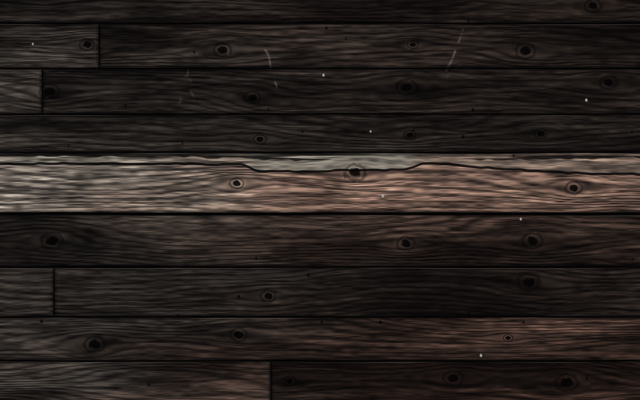
Reproduce this texture procedurally as a WebGL 2 fragment shader.

```glsl
#version 300 es
precision highp float;

uniform vec2 u_resolution;
out vec4 fragColor;

const int PLANKS = 9;
const float PLANK_EDGE[10] = float[](-0.01, 0.098, 0.208, 0.333, 0.467, 0.619, 0.715, 0.829, 0.942, 1.06);
const float PLANK_TONE[9] = float[](0.19, 0.29, 0.15, 0.24, 0.52, 0.21, 0.19, 0.18, 0.18);
const float PLANK_RUST[9] = float[](0.85, 0.75, 0.35, 0.6, 0.55, 0.15, 0.3, 0.35, 0.4);
const float BUTT_JOINT[9] = float[](0.677, -1.0, 0.135, -1.0, -1.0, -1.0, 0.106, 0.248, -1.0);
const int PALE_PLANK = 4;
const float GAP = 0.0017;
const float WIDE_GAP = 0.0045;
const float KNOT_CELL = 0.4;
const float KNOT_CHANCE = 0.6;
const float RING_DENSITY = 66.0;
const float SPECK_CELL = 0.14;
const int SCRATCHES = 8;
const vec3 GREY_WOOD = vec3(1.0, 0.93, 0.85);
const vec3 RUST_WOOD = vec3(1.08, 0.76, 0.63);
const vec3 SILVER_WOOD = vec3(0.47, 0.46, 0.42);
const vec3 SHADOW = vec3(0.014, 0.009, 0.010);
const vec3 PALE_SPECK = vec3(0.68, 0.68, 0.64);

float hash(vec2 p) {
    vec3 q = fract(p.xyx * 0.1031);
    q += dot(q, q.yzx + 33.33);
    return fract((q.x + q.y) * q.z);
}

float noise(vec2 p) {
    vec2 i = floor(p), f = fract(p);
    f = f * f * (3.0 - 2.0 * f);
    return mix(mix(hash(i), hash(i + vec2(1, 0)), f.x),
               mix(hash(i + vec2(0, 1)), hash(i + vec2(1, 1)), f.x), f.y);
}

float segment(vec2 p, vec2 a, vec2 b) {
    vec2 ab = b - a;
    return length(p - a - ab * clamp(dot(p - a, ab) / dot(ab, ab), 0.0, 1.0));
}

// Knots part the grain: x is the bent height, y the darkness
vec2 knots(vec2 p, int plank) {
    float bent = p.y, dark = 0.0;
    for (int i = -1; i <= 1; i++) {
        vec2 id = vec2(floor(p.x / KNOT_CELL) + float(i), float(plank) * 7.0 + 3.0);
        if (hash(id) > KNOT_CHANCE) continue;
        vec2 center = vec2((id.x + 0.15 + 0.7 * hash(id + 11.3)) * KNOT_CELL,
            mix(PLANK_EDGE[plank], PLANK_EDGE[plank + 1], 0.3 + 0.4 * hash(id + 23.7)));
        float radius = mix(0.006, 0.015, hash(id + 37.1));
        vec2 d = (p - center) / vec2(1.3, 1.0);
        vec2 wide = d / vec2(2.2, 1.0);
        bent -= d.y * 0.8 * exp(-dot(wide, wide) / (radius * radius * 7.0));
        float r = length(d) / radius + 0.35 * (noise(p * 130.0) - 0.5);
        float core = 1.0 - smoothstep(0.55, 1.0, r);
        float rim = 0.4 * exp(-pow((r - 1.45) * 4.0, 2.0));
        dark = max(dark, max(core * 0.88, rim));
    }
    return vec2(bent, dark);
}

// Small marks: x is a pale chip, y a dark nail
vec2 specks(vec2 p, float px) {
    vec2 id = floor(p / SPECK_CELL);
    vec2 center = (id + 0.15 + 0.7 * vec2(hash(id + 5.1), hash(id + 9.4))) * SPECK_CELL;
    float kind = hash(id + 61.0);
    float radius = mix(0.0018, 0.0036, hash(id + 17.9));
    float d = length((p - center) * vec2(1.0, 0.8)) - radius;
    float dotMask = 1.0 - smoothstep(-px, px, d);
    return dotMask * vec2(step(kind, 0.07), step(0.62, kind));
}

// Faint upright scrapes on the upper planks
float scratches(vec2 p) {
    float mark = 0.0;
    for (int i = 0; i < SCRATCHES; i++) {
        vec2 id = vec2(float(i), 41.0);
        vec2 a = vec2(0.15 + 1.1 * hash(id), 0.64 + 0.3 * hash(id + 3.3));
        vec2 b = a + vec2(0.08 * hash(id + 7.7) - 0.03, 0.03 + 0.07 * hash(id + 13.1));
        float d = segment(p + 0.012 * (noise(p * 35.0) - 0.5), a, b);
        mark = max(mark, (1.0 - smoothstep(0.001, 0.005, d)) * hash(id + 19.0));
    }
    return mark * smoothstep(0.3, 0.75, noise(p * vec2(90.0, 60.0)));
}

// Split, silvered upper edge of the pale plank
vec3 weatheredEdge(vec3 wood, vec2 p, float fibre, float px) {
    float wander = 0.007 * (noise(vec2(p.x * 9.0, 2.0)) - 0.5) + 0.003 * (noise(vec2(p.x * 50.0, 5.0)) - 0.5);
    float middle = smoothstep(0.6, 0.65, p.x) * (1.0 - smoothstep(1.01, 1.06, p.x));
    float split = 0.588 - 0.015 * middle - 0.025 * smoothstep(1.03, 1.6, p.x) + wander;
    float lip = 0.603 + 2.0 * wander;
    float above = smoothstep(-px, px, p.y - split);
    wood = mix(wood, SILVER_WOOD * (0.5 + 0.9 * fibre), above * (0.35 + 0.5 * middle));
    wood *= 1.0 - 0.85 * (1.0 - smoothstep(0.0007, 0.0025 + px, abs(p.y - split)));
    float broken = smoothstep(lip - px, lip + px, p.y) * smoothstep(0.25, 0.6, noise(vec2(p.x * 5.0, p.y * 150.0)));
    return wood * (1.0 - 0.75 * broken);
}

void main() {
    vec2 p = gl_FragCoord.xy / u_resolution.y;
    float px = 1.0 / u_resolution.y;
    float edgeY = p.y + 0.002 * (noise(vec2(p.x * 7.0, floor(p.y * 9.0))) - 0.5);
    int plank = 0;
    for (int i = 1; i < PLANKS; i++) if (edgeY > PLANK_EDGE[i]) plank = i;
    bool pale = plank == PALE_PLANK;
    float joint = BUTT_JOINT[plank];
    float board = float(plank) * 2.0 + step(joint, p.x);
    float offset = board * 13.7;

    // Growth rings and fibres follow the bent height
    vec2 knot = knots(p, plank);
    float v = knot.x;
    float arches = noise(vec2(p.x * 2.4 + offset, v * 15.0)) * 5.0 + noise(vec2(p.x * 9.0 + offset, v * 40.0)) * 0.7;
    float ring = pow(0.5 + 0.5 * sin(6.2832 * (v * RING_DENSITY + arches)), 2.0);
    float fibre = 0.55 * noise(vec2(p.x * 14.0 + offset, v * 170.0)) + 0.45 * noise(vec2(p.x * 45.0, v * 290.0 + offset));
    float stain = smoothstep(0.2, 0.68, 0.7 * noise(vec2(p.x * 2.2 + offset, p.y * 13.0)) + 0.3 * noise(vec2(p.x * 8.0, v * 60.0)));

    // Board colour, grain and wear
    float tone = PLANK_TONE[plank] * (joint > 0.0 && p.x < joint ? 1.25 : 1.0);
    tone *= (0.3 + 1.4 * fibre) * (1.0 - 0.42 * ring) * mix(pale ? 0.72 : 0.4, 1.0, stain);
    tone *= 1.0 - 0.3 * smoothstep(0.7, 1.6, p.x) * step(0.62, p.y);
    float rust = PLANK_RUST[plank] * smoothstep(0.1, 1.2, p.x + 0.7 * (noise(p * vec2(4.0, 16.0)) - 0.5));
    vec3 color = tone * mix(GREY_WOOD, RUST_WOOD, rust);
    if (pale) color = weatheredEdge(color, p, fibre, px);
    color *= 1.0 - knot.y;
    color += scratches(p) * 0.16 * GREY_WOOD;
    vec2 speck = specks(p, px);
    color = mix(color * (1.0 - 0.75 * speck.y), PALE_SPECK, speck.x);

    // Worn rims, shaded seams and butt joints
    float below = edgeY - PLANK_EDGE[plank] - (pale ? WIDE_GAP * 0.5 : GAP);
    float above = PLANK_EDGE[plank + 1] - edgeY - (plank + 1 == PALE_PLANK ? WIDE_GAP : GAP);
    float rimWear = smoothstep(0.5, 0.85, noise(vec2(p.x * 5.0, board * 3.0)));
    color += 0.16 * rimWear * exp(-pow((above - 0.002) / 0.0018, 2.0)) * GREY_WOOD;
    float seam = min(min(below, above), abs(p.x - joint) - 0.0012);
    color *= mix(0.55, 1.0, smoothstep(0.0, 0.009, seam));
    color = mix(SHADOW * 0.5, color + SHADOW, smoothstep(-px, px, seam));
    fragColor = vec4(color, 1.0);
}
```
